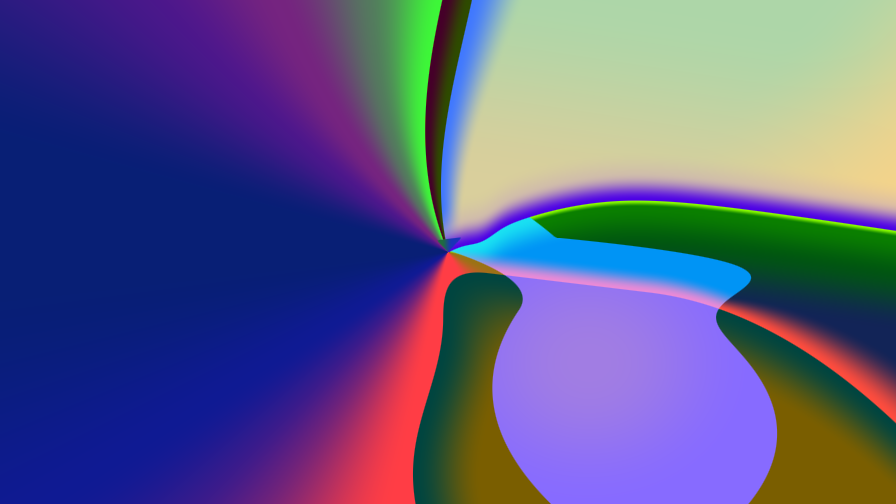
Write a WebGL 2 fragment shader that draws this background.

```glsl
#version 300 es
precision highp float;
// Abstract colour field pinched at the canvas centre: an angular sweep on the
// left, a pale sky, a cyan tongue and a dark body holding a lavender bulb.
// Smooth curves bound the regions, and each region has its own gradient.
uniform vec2 u_resolution;
out vec4 fragColor;

float sq(float v) { return v * v; }

// Antialiased coverage of the positive side of a field.
float cover(float d) { return clamp(0.5 + d / max(fwidth(d), 1e-6), 0.0, 1.0); }

float smoothMin(float a, float b, float k) {
    float h = max(k - abs(a - b), 0.0) / k;
    return min(a, b) - 0.25 * k * h * h;
}

vec3 blend(vec3 base, vec3 next, float from, float to, float t) {
    return mix(base, next, smoothstep(from, to, t));
}

// Curves through the pinch: a height over x, or a side position over y.
float horizonY(float x) {
    float d = x - 0.373;
    float rise = 0.74 * d * d;
    float fall = 0.155 * (sqrt(d * d + 0.0225) - 0.15);
    return 0.102 - (d < 0.0 ? rise : fall) - 0.012 * exp(-sq((x - 0.068) / 0.035));
}

float bodyTopY(float x) {
    return -0.042 - 0.12 * (x - 0.08) - 0.84 * sq(max(x - 0.4, 0.0));
}

float bodyLeftX(float y) { return -0.0395 + 0.03 * cos((y + 0.13) * 10.1); }

float bulbLeftX(float y) {
    return 0.088 + 2.2 * sq(y + 0.27) - 18.0 * sq(max(y + 0.115, 0.0));
}

float bulbRightX(float y) {
    float d = y + 0.032;
    float bump = d < 0.0 ? exp(-sq(d / 0.069)) : max(0.0, 1.0 - sq(d / 0.0605));
    return 0.653 - 2.9 * sq(y + 0.36) + 0.243 * bump + 1.1 * max(y - 0.03, 0.0);
}

float stemX(float y, vec3 c) { return y * (c.x + y * (c.y + y * c.z)); }

// Colours swept counterclockwise from straight up, in degrees.
vec3 sweepColor(float a) {
    vec3 c = blend(vec3(0.24, 0.97, 0.22), vec3(0.32, 0.50, 0.36), 0.0, 16.0, a);
    c = blend(c, vec3(0.46, 0.14, 0.50), 13.0, 33.0, a);
    c = blend(c, vec3(0.31, 0.09, 0.55), 33.0, 49.0, a);
    c = blend(c, vec3(0.03, 0.12, 0.46), 44.0, 76.0, a);
    c = blend(c, vec3(0.06, 0.10, 0.58), 95.0, 125.0, a);
    c = blend(c, vec3(0.30, 0.11, 0.53), 122.0, 143.0, a);
    c = blend(c, vec3(1.00, 0.24, 0.27), 135.0, 168.0, a);
    c = blend(c, vec3(0.60, 0.45, 0.08), 205.0, 252.0, a);
    return blend(c, vec3(0.50, 0.85, 0.10), 252.0, 270.0, a);
}

vec3 skyColor(vec2 p, float height, float side) {
    vec3 c = mix(vec3(0.85, 0.81, 0.61), vec3(0.68, 0.84, 0.66),
                 smoothstep(0.15, 0.55, p.y + 0.15 * p.x));
    c = mix(c, vec3(0.96, 0.83, 0.54), smoothstep(0.4, 0.95, p.x - 0.9 * abs(p.y - 0.12)));
    float s = side / (0.02 + 0.1 * max(p.y, 0.0));
    c = mix(vec3(0.25, 0.47, 1.0), c, smoothstep(0.0, 1.5, s));
    vec3 lilac = mix(vec3(0.30, 0.0, 0.90), vec3(0.78, 0.66, 0.73), smoothstep(0.0, 0.055, height));
    return mix(lilac, c, smoothstep(0.0, 0.1, height));
}

vec3 meadowColor(float depth, float lift, float x) {
    vec3 c = blend(vec3(0.55, 1.0, 0.0), vec3(0.04, 0.50, 0.0), 0.0, 0.012, depth);
    c = blend(c, vec3(0.0, 0.34, 0.06), 0.01, 0.09, depth);
    c = blend(c, vec3(0.07, 0.14, 0.34), 0.07, 0.2, depth);
    return mix(vec3(1.0, 0.30, 0.24), c, smoothstep(0.0, 0.3, lift / max(x - 0.45, 0.05)));
}

vec3 tongueColor(float depth, float lift) {
    vec3 c = blend(vec3(0.10, 0.88, 0.95), vec3(0.0, 0.58, 0.96), 0.0, 0.07, depth);
    return mix(vec3(0.92, 0.54, 0.84), c, smoothstep(0.0, 0.045, lift));
}

void main() {
    vec2 p = (gl_FragCoord.xy - 0.5 * u_resolution) / u_resolution.y;
    float up = max(p.y, 0.0);
    float height = p.y - horizonY(p.x);
    float lift = p.y - bodyTopY(p.x);
    float stemLeft = p.x - stemX(up, vec3(-0.41, 1.06, -0.57));
    float stemRight = p.x - stemX(up, vec3(-0.23, 1.05, -0.80));
    float bulbLeft = p.x - bulbLeftX(p.y);
    float bulbRight = bulbRightX(p.y) - p.x;

    // Angular sweep, then the cyan tongue and green meadow
    vec3 color = sweepColor(mod(degrees(atan(-stemLeft, p.y)), 360.0));
    vec3 ground = mix(meadowColor(-height, lift, p.x), tongueColor(-height, lift), cover(bulbRight));
    color = mix(color, ground, cover(min(bulbLeft, p.x)));

    // Dark body with the lavender bulb inside
    float body = smoothMin(p.x - bodyLeftX(p.y), -lift, 0.1);
    vec3 olive = mix(vec3(0.0, 0.27, 0.25), vec3(0.48, 0.37, 0.0), smoothstep(0.0, 0.14, body));
    float core = length((p - vec2(0.28, -0.22)) / vec2(0.3, 0.26));
    vec3 lavender = mix(vec3(0.63, 0.49, 0.89), vec3(0.53, 0.42, 1.0), smoothstep(0.1, 1.1, core));
    vec3 bodyColor = mix(olive, lavender, cover(min(bulbLeft, bulbRight)));
    color = mix(color, bodyColor, cover(body));

    // Dark stem and pale sky above the horizon
    float across = stemLeft / max(stemLeft - stemRight, 0.002);
    vec3 stem = mix(vec3(0.27, 0.0, 0.16), vec3(0.18, 0.29, 0.0), smoothstep(0.1, 0.9, across));
    vec3 sky = mix(stem, skyColor(p, height, stemRight), cover(stemRight));
    color = mix(color, sky, cover(min(stemLeft, min(height, p.y))));

    // Small kite at the pinch
    float kite = smoothMin(0.95 * p.y - abs(p.x), 0.026 + 0.12 * p.x - p.y, 0.006);
    vec3 kiteColor = mix(vec3(0.12, 0.42, 0.25), vec3(0.10, 0.20, 0.72), smoothstep(-0.012, 0.008, p.x));
    color = mix(color, kiteColor, cover(kite));

    fragColor = vec4(color, 1.0);
}
```
